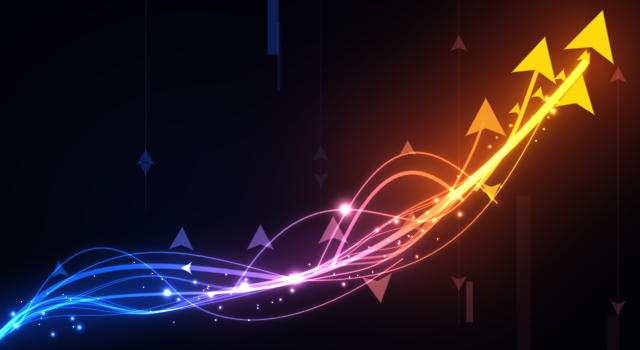
Write a WebGL 1 fragment shader that draws this background.

```glsl
precision highp float;
// Glowing strands and arrowheads rising from cool blue to hot yellow on a dark field.
uniform vec2 u_resolution;

float hash(float n) {
  n = fract(n * .1031);
  n *= n + 33.33;
  return fract(n * (n + n));
}

float bump(float x, float w) { return exp(-x * x / (w * w)); }

// Height and slope of the central stream at x
vec2 spine(float x) {
  float t = max(x - .6, 0.), e = exp(-7. * x);
  return vec2(.165 - .125 * e + .57 * t * t, .875 * e + 1.14 * t);
}

vec3 ramp(float x) {
  vec3 c = mix(vec3(.06, .4, 1), vec3(.5, .45, 1), smoothstep(.3, .65, x));
  c = mix(c, vec3(1, .5, .75), smoothstep(.65, .95, x));
  c = mix(c, vec3(1, .5, .22), smoothstep(.95, 1.25, x));
  return mix(c, vec3(1, .85, .05), smoothstep(1.25, 1.58, x));
}

float segment(vec2 p, vec2 a, vec2 b) {
  vec2 d = b - a;
  return length(p - a - d * clamp(dot(p - a, d) / dot(d, d), 0., 1.));
}

// Solid line of half width w with a soft halo
float neon(float d, float w, float px) {
  return 1. - smoothstep(w - px, w + px, d) + .2 * exp(-d / (w * 3. + .003));
}

// Cubic curve: start and its handle, end handle and end
float curve(vec2 p, vec4 a, vec4 b, float w, float px) {
  float best = 9.;
  vec2 last = a.xy;
  for (int i = 1; i <= 22; i++) {
    float t = float(i) / 22., s = 1. - t;
    vec2 q = s * s * (s * a.xy + 3. * t * a.zw) + t * t * (3. * s * b.xy + t * b.zw);
    best = min(best, segment(p, last, q));
    last = q;
  }
  return neon(best, w, px);
}

// Notched arrowhead: tip, clockwise angle from up, size
float arrow(vec2 p, vec4 a, float px) {
  vec2 dir = vec2(sin(a.z), cos(a.z)), q = a.xy - p;
  float along = dot(q, dir), side = abs(q.x * dir.y - q.y * dir.x);
  float d = max(.88 * side - .47 * along, along - .8 * a.w - .38 * side);
  return 1. - smoothstep(-px, px, d);
}

void addArrow(inout vec3 col, vec2 p, vec4 a, float px) {
  float alpha = mix(.55, 1., smoothstep(1.1, 1.5, a.x));
  col = mix(col, ramp(a.x), alpha * arrow(p, a, px));
}

float bar(vec2 p, vec2 lo, vec2 hi, float px) {
  vec2 d = max(lo - p, p - hi);
  return 1. - smoothstep(-px, px, max(d.x, d.y));
}

// Hairline with a marker pointing up and one pointing down
float hairline(vec2 p, float x, float up, float down, float top, float px) {
  float m = .4 * bar(p, vec2(x - .001, down - .1), vec2(x + .001, top), px);
  m += .7 * arrow(p, vec4(x, up, 0, .045), px);
  return m + .7 * arrow(p, vec4(x, down, 3.14, .04), px);
}

vec3 background(vec2 p, float px) {
  vec3 col = vec3(.004, .006, .025);
  col += vec3(.01, .02, .07) * bump(length(p - vec2(.5, .35)), .5);
  col += vec3(.03, .01, .03) * bump(length(p - vec2(1, .4)), .4);
  // Warm and cool light around the stream
  float warm = segment(p, vec2(1.25, .48), vec2(1.66, .82));
  col += vec3(.38, .11, .035) * bump(warm, .28) + vec3(.18, .08, 0) * bump(warm, .1);
  col += vec3(.02, .1, .32) * bump(segment(p, vec2(0, .07), vec2(.5, .18)), .09);
  col += vec3(.18, .06, .17) * bump(segment(p, vec2(.65, .18), vec2(1.1, .3)), .1);
  // Dim bars and hairlines
  vec3 dim = mix(vec3(.04, .12, .36), vec3(.28, .13, .15), smoothstep(.7, 1.3, p.x));
  float m = .8 * bar(p, vec2(.765, .845), vec2(.796, 1.1), px);
  m += .35 * bar(p, vec2(.792, .74), vec2(.801, .935), px);
  m += .7 * bar(p, vec2(1.332, .08), vec2(1.351, .195), px);
  m += .15 * bar(p, vec2(1.476, -.1), vec2(1.516, .44), px);
  m += .2 * bar(p, vec2(1.735, -.1), vec2(1.764, .1), px);
  m += hairline(p, .416, .575, .5, 1.1, px);
  m += .4 * hairline(p, .916, .585, .465, 1.1, px);
  m += hairline(p, 1.311, .9, .17, 1.1, px);
  return col + dim * (m + hairline(p, 1.766, .81, .1, .8, px));
}

vec3 strands(vec2 p, float px) {
  vec2 mid = spine(p.x);
  float y = p.y - mid.x, width = mix(.004, .011, smoothstep(.8, 1.35, p.x));
  float s = .8 * neon(abs(y) / length(vec2(1, mid.y)), width, px);
  // Braided bundle with two swellings
  float spread = .01 + .045 * (bump(p.x - .38, .25) + bump(p.x - 1.13, .17));
  for (int i = 0; i < 9; i++) {
    float k = float(i), f = 4. + 5. * hash(k + 3.), a = f * p.x + 6.28 * hash(k + 17.);
    float tilt = mid.y + spread * f * cos(a), w = .001 + .004 * pow(hash(k + 41.), 3.);
    s += .45 * neon(abs(y - spread * sin(a)) / length(vec2(1, tilt)), w, px);
  }
  s *= 1. - smoothstep(1.67, 1.69, p.x);
  // Wide loops leaving the bundle
  float c = curve(p, vec4(0, .04, .2, .3), vec4(.45, .25, .84, .2), .007, px);
  c += curve(p, vec4(.05, .06, .18, .33), vec4(.32, .36, .5, .17), .0015, px);
  c += curve(p, vec4(.5, .17, .62, .05), vec4(.85, .04, 1.15, .26), .0015, px);
  c += curve(p, vec4(.03, .05, .3, .38), vec4(.55, .28, .85, .2), .0015, px);
  c += curve(p, vec4(.66, .16, .85, .48), vec4(1.02, .4, 1.18, .37), .002, px);
  c += curve(p, vec4(1.18, .37, 1.27, .35), vec4(1.35, .45, 1.4, .52), .002, px);
  c += curve(p, vec4(.9, .22, 1.08, .62), vec4(1.2, .65, 1.42, .42), .002, px);
  c += curve(p, vec4(.95, .24, 1.08, .56), vec4(1.2, .55, 1.32, .43), .005, px);
  c += curve(p, vec4(.85, .2, 1.3, .18), vec4(1.42, .42, 1.58, .72), .0015, px);
  c += curve(p, vec4(1.28, .44, 1.33, .52), vec4(1.36, .58, 1.38, .65), .003, px);
  c += curve(p, vec4(1.36, .46, 1.47, .58), vec4(1.49, .68, 1.535, .8), .006, px);
  s += .65 * c;
  return ramp(p.x) * s + .12 * max(s - .8, 0.);
}

vec3 flare(vec2 p, float x, float y, float r) {
  float d = length(p - vec2(x, y));
  return ramp(x) * .8 * bump(d, r * 2.2) + bump(d, r);
}

void main() {
  float px = 1. / u_resolution.y;
  vec2 p = gl_FragCoord.xy * px;
  vec3 col = background(p, px);
  // Muted arrows behind the strands
  addArrow(col, p, vec4(.167, .254, -.1, .045), px);
  addArrow(col, p, vec4(.521, .352, .05, .065), px);
  addArrow(col, p, vec4(.744, .359, 0, .072), px);
  addArrow(col, p, vec4(.952, .383, 0, .078), px);
  addArrow(col, p, vec4(1.088, .134, 3, .08), px);
  addArrow(col, p, vec4(1.165, .6, 0, .042), px);
  addArrow(col, p, vec4(1.404, .426, 3.14, .05), px);
  col += strands(p, px);
  // Bright arrows in front
  addArrow(col, p, vec4(1.177, .4, .05, .06), px);
  addArrow(col, p, vec4(1.388, .72, 0, .108), px);
  addArrow(col, p, vec4(1.663, .79, .2, .108), px);
  addArrow(col, p, vec4(1.557, .895, .26, .122), px);
  addArrow(col, p, vec4(1.722, .971, .29, .138), px);
  col += .7 * arrow(p, vec4(.517, .234, -1.57, .03), px);
  for (int i = 0; i < 4; i++) {
    float k = float(i), x = 1.48 + .065 * k;
    addArrow(col, p, vec4(x, spine(x).x + .1 - .022 * k, .25, .035), px);
  }
  // Sparks around the stream
  for (int i = 0; i < 90; i++) {
    float k = float(i), x = 1.62 * hash(k + 101.);
    float y = spine(x).x + .12 * (hash(k + 307.) + hash(k + 509.) - 1.);
    col += .7 * flare(p, x, y, .0015 + .004 * pow(hash(k + 701.), 4.));
  }
  col += flare(p, .986, .402, .013) + flare(p, .478, .163, .008);
  col += flare(p, .698, .184, .009) + flare(p, .845, .205, .01);
  gl_FragColor = vec4(min(col, 1.), 1);
}
```
